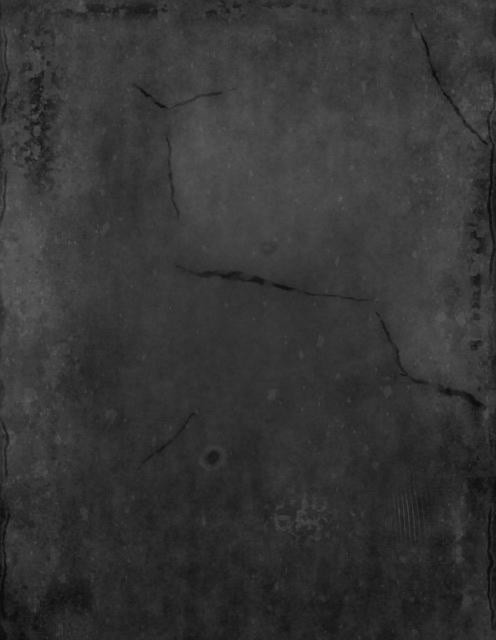
A WebGL 2 fragment shader for this texture:

```glsl
#version 300 es
precision highp float;
uniform vec2 u_resolution;
out vec4 outColor;

float hash(vec2 p) {
  vec3 q = fract(p.xyx * vec3(0.1031, 0.103, 0.0973));
  q += dot(q, q.yzx + 33.33);
  return fract((q.x + q.y) * q.z);
}

float noise(vec2 p) {
  vec2 i = floor(p), f = fract(p);
  f = f * f * (3.0 - 2.0 * f);
  return mix(mix(hash(i), hash(i + vec2(1, 0)), f.x),
             mix(hash(i + vec2(0, 1)), hash(i + vec2(1, 1)), f.x), f.y);
}

// Fractal noise centred on zero
float fbm(vec2 p) {
  float sum = -0.48, amp = 0.5;
  for (int i = 0; i < 5; i++) {
    sum += amp * noise(p);
    p = mat2(0.8, 0.6, -0.6, 0.8) * p * 2.03 + 7.3;
    amp *= 0.5;
  }
  return sum;
}

// Soft elliptical spot
float glow(vec2 p, vec2 center, vec2 size) {
  vec2 d = (p - center) / size;
  return exp(-dot(d, d));
}

// Broken tapered line with a faint shadow
float crack(vec2 p, vec2 a, vec2 b, float width) {
  vec2 ab = b - a;
  float h = clamp(dot(p - a, ab) / dot(ab, ab), 0.0, 1.0);
  float d = length(p - a - ab * h);
  float w = width * (0.2 + 2.4 * h * (1.0 - h));
  float core = 1.0 - smoothstep(w * 0.3, w + 1.0 / u_resolution.y, d);
  float broken = smoothstep(0.15, 0.6, noise(p * vec2(60.0, 110.0)));
  return core * (0.15 + 0.6 * broken) + 0.25 * exp(-d / (width * 3.0));
}

// Irregular pale flecks, one per grid cell
float flecks(vec2 p, float scale, float density) {
  vec2 g = p * scale, id = floor(g);
  vec2 center = 0.32 + 0.36 * vec2(hash(id + 3.1), hash(id + 17.7));
  vec2 d = (fract(g) - center) * vec2(1.0, 0.65);
  float radius = 0.05 + 0.15 * hash(id + 41.0);
  float dist = length(d) + 0.14 * (noise(g * 7.0) - 0.5);
  float aa = 0.02 + 0.7 * scale / u_resolution.y;
  return step(hash(id + 71.0), density) * (1.0 - smoothstep(radius - aa, radius + aa, dist));
}

void main() {
  vec2 p = gl_FragCoord.xy / u_resolution.y;
  float right = u_resolution.x / u_resolution.y;
  float rough = fbm(p * 38.0 + 20.0), grit = fbm(p * 120.0 + 3.0);
  float streak = fbm(p * vec2(60.0, 16.0) + 5.0);
  vec2 w = p + 0.022 * vec2(fbm(p * 26.0), fbm(p * 26.0 + 50.0));
  vec2 soft = p + 0.12 * vec2(fbm(p * 5.0 + 9.0), fbm(p * 5.0 + 31.0));
  // Broad tones
  float v = mix(0.147, 0.222, smoothstep(0.0, 0.72, p.y)) + 0.07 * fbm(p * 6.0);
  v += 0.06 * glow(soft, vec2(0.47, 0.74), vec2(0.2, 0.13));
  v += 0.085 * glow(soft, vec2(0.03, 0.55), vec2(0.08, 0.3));
  v += 0.04 * glow(soft, vec2(0.12, 0.85), vec2(0.1, 0.14));
  v += 0.05 * glow(soft, vec2(0.68, 0.5), vec2(0.07, 0.16));
  v -= 0.04 * glow(soft, vec2(0.23, 0.76), vec2(0.045, 0.14));
  v -= 0.04 * glow(soft, vec2(0.14, 0.42), vec2(0.06, 0.1));
  // Mottling, stronger towards the borders and base
  float worn = 1.0 - 0.75 * glow(p, vec2(0.4, 0.5), vec2(0.26, 0.28));
  v += worn * (0.09 * rough + 0.07 * streak);
  // Peeling patches and dark grime at the sides
  float side = smoothstep(0.17, 0.36, abs(p.x - 0.4));
  float peel = smoothstep(0.03, 0.08, fbm(p * vec2(17.0, 11.0) + 60.0) + 0.3 * grit);
  v += 0.03 * side * peel;
  v -= 0.06 * side * smoothstep(0.05, 0.22, fbm(p * 9.0 + 80.0) + 0.7 * grit);
  // Pale flecks and dust
  float density = worn * (0.3 + 0.7 * side);
  v += 0.045 * flecks(w, 27.0, density * 0.24);
  v += 0.045 * flecks(w + 4.0, 52.0, density * 0.24);
  v += 0.06 * flecks(p + 9.0, 115.0, density * 0.16);
  // Lighter flaked sheets beside the cracks
  float sheet = smoothstep(0.0, 0.006, w.x - 0.26 - 0.16 * (0.8 - w.y));
  v += 0.035 * sheet * glow(p, vec2(0.28, 0.76), vec2(0.07, 0.08));
  float flake = smoothstep(-0.006, 0.008, w.x - 0.59 - 0.42 * (0.52 - w.y));
  v += 0.045 * flake * glow(p, vec2(0.66, 0.45), vec2(0.07, 0.075));
  // Cracks and folds
  float c = crack(w, vec2(0.275, 0.58), vec2(0.47, 0.548), 0.008);
  c = max(c, crack(w, vec2(0.42, 0.556), vec2(0.59, 0.53), 0.002) * 0.6);
  c = max(c, crack(w, vec2(0.645, 0.98), vec2(0.695, 0.845), 0.003));
  c = max(c, crack(w, vec2(0.69, 0.855), vec2(0.757, 0.78), 0.005));
  c = max(c, crack(w, vec2(0.21, 0.865), vec2(0.265, 0.826), 0.004));
  c = max(c, crack(w, vec2(0.255, 0.826), vec2(0.37, 0.86), 0.003) * 0.7);
  c = max(c, crack(w, vec2(0.26, 0.79), vec2(0.281, 0.66), 0.003) * 0.7);
  c = max(c, crack(w, vec2(0.59, 0.51), vec2(0.64, 0.41), 0.004) * 0.7);
  c = max(c, crack(w, vec2(0.63, 0.415), vec2(0.755, 0.365), 0.009));
  c = max(c, crack(w, vec2(0.22, 0.265), vec2(0.305, 0.36), 0.003) * 0.5);
  v -= 0.14 * c;
  // Scorched patch and scuffed borders
  float scorch = glow(w, vec2(0.06, 0.82), vec2(0.03, 0.15));
  v -= 0.15 * scorch * smoothstep(-0.18, 0.1, rough + 0.8 * grit);
  float scuff = glow(p, vec2(0.3, 0.984), vec2(0.3, 0.015)) + glow(p, vec2(0.745, 0.52), vec2(0.01, 0.18));
  v -= 0.13 * scuff * smoothstep(-0.08, 0.14, fbm(p * vec2(18.0, 50.0)) + 0.7 * grit);
  float edge = min(w.x, right - w.x);
  float frame = 1.0 - smoothstep(0.001, 0.0035, abs(edge - 0.008));
  v -= 0.1 * frame * smoothstep(0.3, 0.55, noise(p * vec2(4.0, 13.0)));
  v -= 0.07 * (1.0 - smoothstep(0.0, 0.006, edge));
  // Ringed stains
  float ring = length(w - vec2(0.332, 0.286));
  v += 0.04 * exp(-pow((ring - 0.018) / 0.004, 2.0));
  v -= 0.06 * (1.0 - smoothstep(0.008, 0.013, ring));
  v -= 0.04 * exp(-pow((length(w - vec2(0.42, 0.615)) - 0.009) / 0.005, 2.0));
  // Brushed scratches and scraped strip
  float comb = sin((p.x + 0.25 * p.y * p.y) * 850.0 + 5.0 * noise(p * 25.0));
  v += 0.08 * smoothstep(0.2, 1.0, comb) * glow(w, vec2(0.64, 0.195), vec2(0.022, 0.04));
  v += 0.1 * glow(w, vec2(0.718, 0.18), vec2(0.015, 0.07)) * (0.8 + 2.0 * grit);
  v += 0.08 * glow(p, vec2(0.46, 0.19), vec2(0.055, 0.035)) * smoothstep(0.0, 0.2, grit);
  // Fine grain
  v += (0.055 * grit + 0.04 * (noise(p * 400.0) - 0.5)) * (0.35 + 0.65 * worn);
  outColor = vec4(vec3(clamp(v, 0.06, 0.42)), 1.0);
}
```
